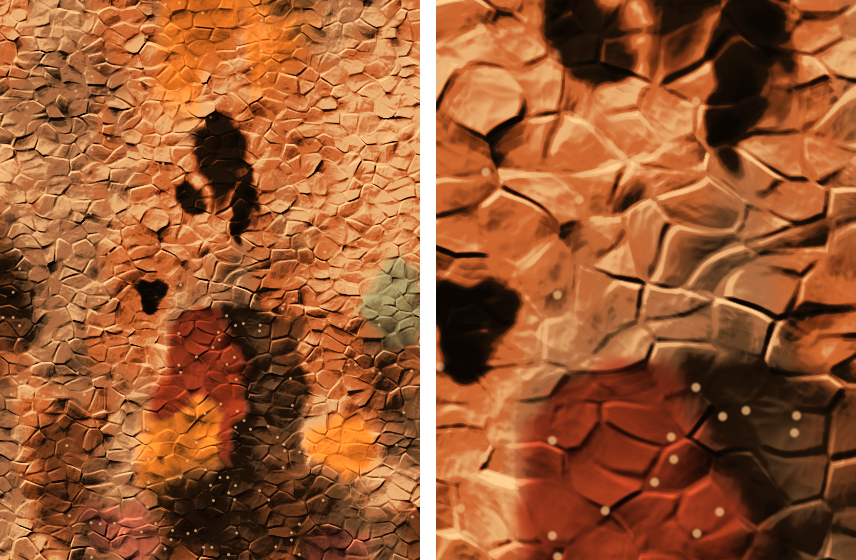
Left: the whole. Right: its middle third, enlarged.
Give the GLSL for this texture, as a WebGL 1 fragment shader.

```glsl
precision highp float;
// Weathered, flaking rusty rock with a dark hollow, orange ochre and charred patches.
uniform vec2 u_resolution;

#define GRAIN_SCALE 15.0
#define CHIP_SCALE 36.0
#define CHIP_TILT 0.65
#define WARP 0.022
#define RELIEF_STEP 0.003
#define RELIEF_GAIN 1.45
#define SHADOW_GAIN 0.55
#define EXPOSURE 0.65
#define SUN vec2(-0.42, 0.91)

const vec3 SOOT = vec3(0.13, 0.07, 0.03);
const vec3 UMBER = vec3(0.39, 0.25, 0.14);
const vec3 RUST_BROWN = vec3(0.48, 0.20, 0.07);
const vec3 EARTH = vec3(0.69, 0.42, 0.25);
const vec3 RUST = vec3(0.81, 0.40, 0.18);
const vec3 SAND = vec3(0.92, 0.69, 0.45);
const vec3 OCHRE = vec3(1.00, 0.48, 0.09);
const vec3 OXIDE = vec3(0.78, 0.20, 0.08);
const vec3 ROSE = vec3(0.86, 0.38, 0.28);
const vec3 LICHEN = vec3(0.50, 0.51, 0.34);

float hash(vec2 p) {
  return fract(sin(dot(p, vec2(127.1, 311.7))) * 43758.5);
}
vec2 hash2(vec2 p) { return vec2(hash(p), hash(p + 57.3)); }

float noise(vec2 p) {
  vec2 i = floor(p), f = fract(p);
  f = f * f * (3.0 - 2.0 * f);
  return mix(mix(hash(i), hash(i + vec2(1, 0)), f.x),
             mix(hash(i + vec2(0, 1)), hash(i + 1.0), f.x), f.y);
}

float fbm(vec2 p) {
  float sum = 0.0, amp = 0.5;
  for (int i = 0; i < 4; i++) {
    sum += amp * noise(p);
    p = mat2(1.6, 1.2, -1.2, 1.6) * p + 7.7;
    amp *= 0.5;
  }
  return sum / 0.9375;
}

// Tilted flakes: each Voronoi cell is a small plane, flattened at its rim
float chips(vec2 p) {
  vec2 cell = floor(p), nearId = cell, nearOff = vec2(0.0);
  float d1 = 9.0, d2 = 9.0;
  for (int y = -1; y <= 1; y++) for (int x = -1; x <= 1; x++) {
    vec2 id = cell + vec2(x, y);
    vec2 off = p - id - hash2(id);
    float d = length(off);
    if (d < d1) { d2 = d1; d1 = d; nearId = id; nearOff = off; }
    else d2 = min(d2, d);
  }
  vec2 tilt = hash2(nearId + 19.1) * 2.0 - 1.0;
  float plane = dot(nearOff, tilt) * CHIP_TILT + 0.25 * hash(nearId + 5.0);
  return plane * smoothstep(0.0, 0.22, d2 - d1);
}

// Rock height: ridged grain and flakes
float height(vec2 p) {
  vec2 q = p + 0.018 * vec2(noise(p * 26.0), noise(p * 26.0 + 31.0));
  float sum = 0.0, amp = 0.5;
  vec2 g = q * GRAIN_SCALE;
  for (int i = 0; i < 5; i++) {
    sum += amp * (1.0 - abs(2.0 * noise(g) - 1.0));
    g = mat2(1.6, 1.2, -1.2, 1.6) * g + 3.1;
    amp *= 0.52;
  }
  return sum + chips(q * CHIP_SCALE * vec2(0.85, 1.15));
}

// Soft region masks
float blob(vec2 p, vec2 centre, vec2 radius) {
  return 1.0 - smoothstep(0.65, 1.25, length((p - centre) / radius));
}
float slab(vec2 p, vec2 centre, vec2 halfSize) {
  vec2 d = abs(p - centre) - halfSize;
  return 1.0 - smoothstep(-0.012, 0.014, max(d.x, d.y));
}

vec3 rockRamp(float tone, float rust) {
  vec3 c = mix(SOOT, mix(UMBER, RUST_BROWN, rust), smoothstep(0.05, 0.32, tone));
  c = mix(c, mix(EARTH, RUST, rust), smoothstep(0.30, 0.58, tone));
  c = mix(c, SAND, smoothstep(0.60, 0.90, tone));
  c += 0.12 * smoothstep(0.95, 1.3, tone);
  return c * mix(0.35, 1.0, smoothstep(-0.35, 0.08, tone));
}

void main() {
  vec2 uv = gl_FragCoord.xy / u_resolution.y;
  vec2 p = uv + WARP * 4.0 * (vec2(fbm(uv * 14.0), fbm(uv * 14.0 + 40.0)) - 0.5);

  // Charred and hollow areas
  float hollow = blob(p, vec2(0.40, 0.70), vec2(0.037, 0.09));
  hollow = max(hollow, blob(p, vec2(0.335, 0.65), vec2(0.03, 0.025)));
  hollow = max(hollow, blob(p, vec2(0.44, 0.63), vec2(0.016, 0.055)));
  hollow = max(hollow, blob(p, vec2(0.255, 0.483), vec2(0.026, 0.014)));
  float char = slab(p, vec2(0.485, 0.27), vec2(0.062, 0.18));
  char = max(char, blob(p, vec2(0.47, 0.07), vec2(0.19, 0.10)));
  char = max(char, 0.8 * blob(p, vec2(0.0, 0.43), vec2(0.045, 0.19)));
  char = max(char, 0.75 * blob(p, vec2(0.13, 0.14), vec2(0.07, 0.13)));
  char = max(char, 0.7 * blob(p, vec2(0.73, 0.29), vec2(0.07, 0.13)));
  char = max(char, 0.8 * blob(p, vec2(0.72, 0.03), vec2(0.09, 0.06)));

  // Mineral stains
  float oxide = slab(p, vec2(0.36, 0.35), vec2(0.075, 0.08));
  oxide = max(oxide, blob(p, vec2(0.42, 0.22), vec2(0.035, 0.11)));
  float ochre = blob(p, vec2(0.335, 0.19), vec2(0.085, 0.12)) * (1.0 - oxide);
  ochre = max(ochre, blob(p, vec2(0.61, 0.20), vec2(0.05, 0.06)));
  ochre = max(ochre, 0.85 * blob(p, vec2(0.39, 0.95), vec2(0.16, 0.16)) * smoothstep(0.3, 0.6, fbm(uv * vec2(16, 6))));
  float rose = max(blob(p, vec2(0.22, 0.06), vec2(0.07, 0.05)), blob(p, vec2(0.59, 0.03), vec2(0.05, 0.035)));
  float pale = max(blob(p, vec2(0.265, 0.29), vec2(0.035, 0.17)), blob(p, vec2(0.34, 0.51), vec2(0.08, 0.07)));
  float lichen = blob(p, vec2(0.72, 0.45), vec2(0.055, 0.09));

  // Sunlit relief with short cast shadows
  float h = height(uv), shadow = 0.0;
  float relief = h - height(uv + SUN * RELIEF_STEP);
  for (int i = 1; i <= 3; i++) {
    float reach = 0.006 * float(i);
    shadow = max(shadow, height(uv + SUN * reach) - h - 9.0 * reach);
  }
  float smoothPatch = max(max(ochre, oxide), hollow);
  float tone = EXPOSURE + 0.75 * (fbm(uv * 6.0 + 11.0) - 0.5) + 0.25 * (h - 0.65);
  tone += (relief * RELIEF_GAIN - shadow * SHADOW_GAIN) * mix(1.0, 0.55, max(smoothPatch, char));
  tone += 0.16 * pale - 0.20 * oxide - 0.50 * char - 0.85 * hollow;

  // Colour by tone, then stains and pale crumbs
  float rust = smoothstep(0.38, 0.62, fbm(uv * vec2(9.0, 5.0) + 3.0) + 0.12 * smoothstep(0.5, 0.7, uv.x) * step(0.5, uv.y));
  vec3 col = rockRamp(tone, rust * (1.0 - 0.5 * char));
  float light = clamp(0.25 + 1.1 * tone, 0.08, 1.25);
  float bare = 1.0 - max(char, hollow);
  col = mix(col, OCHRE * light, 0.75 * ochre * bare);
  col = mix(col, OXIDE * light, 0.75 * oxide * bare);
  col = mix(col, ROSE * light, 0.7 * rose);
  col = mix(col, LICHEN * light, 0.7 * lichen);
  vec2 grid = uv * 70.0, id = floor(grid);
  float crumb = step(0.93, hash(id + 8.0)) * (1.0 - smoothstep(0.1, 0.26, length(fract(grid) - 0.3 - 0.4 * hash2(id))));
  col = mix(col, SAND, crumb * 0.8 * (1.0 - hollow));
  gl_FragColor = vec4(clamp(col, 0.0, 1.0), 1.0);
}
```
